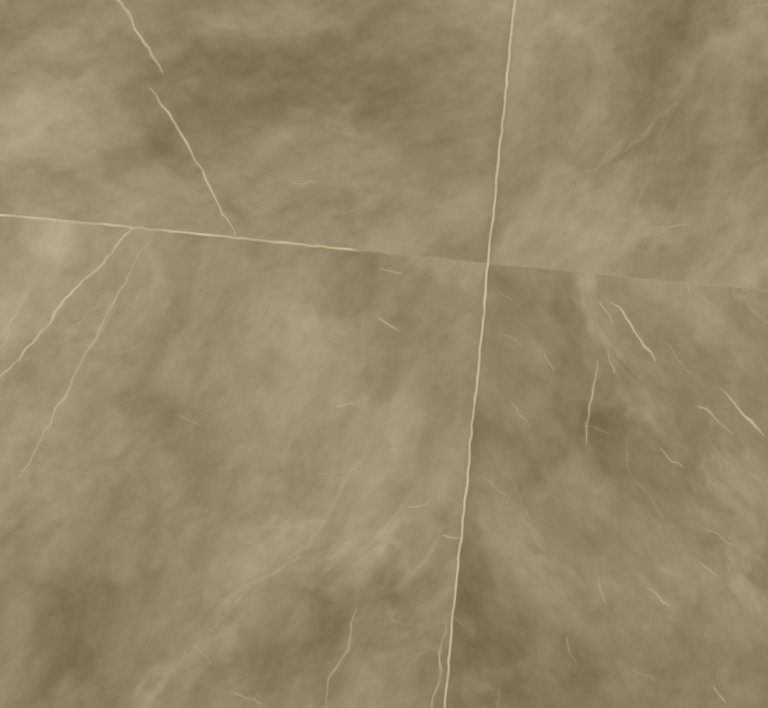
Give the GLSL for this texture, as a Shadertoy shader.

```glsl
// Four olive-beige stone tiles meeting at a tilted cross joint, with pale veins and cloudy mottling.

const vec3 STONE = vec3(0.583, 0.531, 0.418);
const vec3 VEIN_COLOR = vec3(0.78, 0.72, 0.59);
const vec3 JOINT_COLOR = vec3(0.80, 0.75, 0.61);
const vec3 SHADOW_COLOR = vec3(0.46, 0.41, 0.30);
const vec2 CROSS = vec2(0.690, 0.628);   // joint crossing, in canvas heights
const float TILT = 0.1;                  // slope of the tile grid
const float TILE_SIZE = 1.15;
const float JOINT_WIDTH = 0.0017;        // half width
const float VEIN_WIDTH = 0.0017;         // half width
const float WOBBLE = 0.010;
const float CRACK_CELL = 0.075;
const float CLOUD_GAIN = 1.25;
const float MOTTLE = 0.23;
const float GRAIN = 0.10;

// Main veins: start and end point, then opacity.
const int VEINS = 9;
const vec4 VEIN_LINE[VEINS] = vec4[](
    vec4(0.155, 1.02, 0.229, 0.900), vec4(0.217, 0.880, 0.332, 0.667),
    vec4(0.183, 0.675, -0.02, 0.440), vec4(0.212, 0.665, 0.030, 0.325),
    vec4(0.632, 0.120, 0.605, -0.02), vec4(0.508, 0.140, 0.455, 0.000),
    vec4(0.845, 0.492, 0.825, 0.370), vec4(0.862, 0.576, 0.928, 0.488),
    vec4(1.017, 0.456, 1.080, 0.385));
const float VEIN_OPACITY[VEINS] = float[](0.85, 0.8, 0.85, 0.45, 0.6, 0.45, 0.55, 0.75, 0.75);

// Broad clouds: centre, radius, brightness.
const int CLOUDS = 10;
const vec4 CLOUD[CLOUDS] = vec4[](
    vec4(0.36, 0.57, 0.13, 0.035), vec4(0.77, 0.90, 0.12, 0.045),
    vec4(0.95, 0.85, 0.15, -0.045), vec4(0.95, 0.20, 0.17, 0.065),
    vec4(0.24, 0.16, 0.24, -0.030), vec4(0.04, 0.60, 0.16, 0.035),
    vec4(0.57, 0.36, 0.12, 0.025), vec4(0.50, 0.95, 0.22, -0.020),
    vec4(0.06, 0.92, 0.16, 0.020), vec4(0.88, 0.66, 0.13, 0.030));

float hash(vec2 p) {
    vec3 q = fract(vec3(p.xyx) * 0.1031);
    q += dot(q, q.yzx + 33.33);
    return fract((q.x + q.y) * q.z);
}

float noise(vec2 p) {
    vec2 i = floor(p), f = fract(p);
    f = f * f * (3.0 - 2.0 * f);
    return mix(mix(hash(i), hash(i + vec2(1, 0)), f.x),
               mix(hash(i + vec2(0, 1)), hash(i + vec2(1, 1)), f.x), f.y);
}

mat2 rotation(float a) {
    return mat2(cos(a), sin(a), -sin(a), cos(a));
}

float fbm(vec2 p) {
    float sum = 0.0, amp = 0.5;
    for (int i = 0; i < 5; i++) {
        sum += amp * noise(p);
        p = rotation(0.6) * p * 2.03 + 17.3;
        amp *= 0.5;
    }
    return sum;
}

// Coverage of a line with tapered ends.
float vein(vec2 p, vec2 a, vec2 b, float width, float px) {
    vec2 ab = b - a;
    float h = clamp(dot(p - a, ab) / dot(ab, ab), 0.0, 1.0);
    float d = length(p - a - ab * h);
    float w = width * (1.0 - 0.7 * pow(abs(2.0 * h - 1.0), 4.0));
    return 1.0 - smoothstep(w - px, w + px, d) + 0.18 * exp(-d / (3.0 * width));
}

// Short hashed cracks, one candidate per cell.
float cracks(vec2 p, float density, float angle, float px) {
    float cover = 0.0;
    vec2 home = floor(p / CRACK_CELL);
    for (int j = -1; j <= 1; j++)
    for (int i = -1; i <= 1; i++) {
        vec2 id = home + vec2(i, j) + 40.0;
        if (hash(id) > density) continue;
        vec2 center = (id - 40.0 + vec2(hash(id + 11.7), hash(id + 23.1))) * CRACK_CELL;
        float turn = angle + 1.1 * (hash(id + 37.9) - 0.5);
        vec2 reach = vec2(cos(turn), sin(turn)) * mix(0.010, 0.032, hash(id + 51.3));
        float opacity = mix(0.2, 0.65, hash(id + 67.7));
        cover = max(cover, opacity * vein(p, center - reach, center + reach, VEIN_WIDTH * 0.75, px));
    }
    return cover;
}

void mainImage(out vec4 fragColor, in vec2 fragCoord) {
    vec2 p = fragCoord / iResolution.y;
    float px = 1.0 / iResolution.y;
    vec2 bend = vec2(noise(p * 24.0), noise(p * 24.0 + 31.0)) - 0.5;
    vec2 jag = vec2(noise(p * 75.0 + 3.0), noise(p * 75.0 + 47.0)) - 0.5;

    // Tile grid and the character of each tile
    vec2 g = mat2(1.0, TILT, -TILT, 1.0) * (p - CROSS) + 0.002 * (bend + jag);
    vec2 tile = floor(g / TILE_SIZE);
    vec2 jointDist = abs(fract(g / TILE_SIZE + 0.5) - 0.5) * TILE_SIZE;
    bool right = tile.x >= 0.0, top = tile.y >= 0.0;
    bool cracked = right && !top;
    float grainAngle = top ? (right ? 0.9 : 0.15) : (right ? -1.0 : 0.8);
    float tone = cracked ? -0.045 : (top && !right ? -0.008 : 0.006);

    // Clouds, mottling and fine grain
    for (int i = 0; i < CLOUDS; i++) {
        vec2 d = (p - CLOUD[i].xy) / CLOUD[i].z;
        tone += CLOUD_GAIN * CLOUD[i].w * exp(-dot(d, d));
    }
    vec2 q = rotation(-grainAngle) * p + tile * 7.3 + 20.0;
    float warp = fbm(q * 5.0);
    float mottle = fbm(q * vec2(5.0, 9.0) + 2.0 * warp);
    float patches = fbm(q * vec2(16.0, 26.0) + 3.0 * warp);
    tone += MOTTLE * (mottle - 0.48) + GRAIN * (patches - 0.48);
    tone += 0.6 * GRAIN * (fbm(q * vec2(55.0, 85.0)) - 0.48);
    float wisp = 1.0 - abs(2.0 * fbm(q * vec2(4.0, 12.0) + warp + 9.0) - 1.0);
    tone += 0.035 * smoothstep(0.92, 1.0, wisp) * smoothstep(0.45, 0.68, warp);
    vec3 color = STONE + tone;

    // Long veins and clustered small cracks
    vec2 bent = p + WOBBLE * bend + 0.5 * WOBBLE * jag;
    float wear = mix(0.45, 1.15, noise(p * 45.0 + 5.0));
    float cluster = smoothstep(0.3, 0.6, noise(p * 6.0 + 13.0));
    float veins = cracks(bent, cracked ? 0.5 : 0.10, cracked ? -0.9 : -0.35, px);
    veins *= mix(0.35, 1.0, cluster);
    for (int i = 0; i < VEINS; i++) {
        vec4 v = VEIN_LINE[i];
        veins = max(veins, VEIN_OPACITY[i] * vein(bent, v.xy, v.zw, VEIN_WIDTH, px));
    }
    color = mix(color, VEIN_COLOR, clamp(veins * wear, 0.0, 1.0));

    // Joints: the level one fades to a faint seam toward the right
    vec2 joint = 1.0 - smoothstep(vec2(JOINT_WIDTH - px), vec2(JOINT_WIDTH + px), jointDist);
    float fade = 1.0 - smoothstep(0.49, 0.53, p.x);
    color = mix(color, SHADOW_COLOR, 0.25 * exp(-jointDist.x / 0.005));
    color = mix(color, mix(SHADOW_COLOR, JOINT_COLOR, max(fade, 0.55)), joint.y * mix(0.45, 0.9, fade) * wear);
    color = mix(color, JOINT_COLOR, joint.x * mix(0.55, 0.9, wear));

    fragColor = vec4(clamp(color, 0.0, 1.0), 1.0);
}
```
